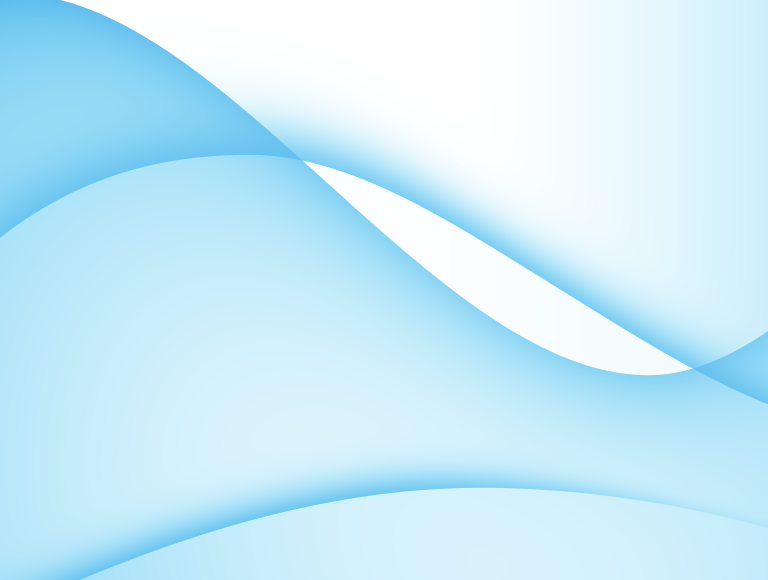
Write a Shadertoy shader that draws this background.

```glsl
// Cubic through two knots, each given as (x, height, slope)
float hermite(vec3 p, vec3 q, float x) {
    float span = q.x - p.x;
    float t = (x - p.x) / span;
    float s = t * t * (3.0 - 2.0 * t);
    float bend = t * (1.0 - t) * ((1.0 - t) * p.z - t * q.z);
    return mix(p.y, q.y, s) + span * bend;
}

float sheetCurve(float x) {
    vec3 crossing = vec3(0.393, 0.724, -1.19), trough = vec3(0.844, 0.353, 0.0);
    if (x < crossing.x) return hermite(vec3(0.078, 1.0, -0.33), crossing, x);
    if (x < trough.x) return hermite(crossing, trough, x);
    return hermite(trough, vec3(1.0, 0.429, 0.9), x);
}

float ribbonCurve(float x) {
    vec3 crest = vec3(0.3255, 0.733, 0.0), slope = vec3(0.716, 0.512, -0.82);
    if (x < crest.x) return hermite(vec3(0.0, 0.59, 1.03), crest, x);
    if (x < slope.x) return hermite(crest, slope, x);
    return hermite(slope, vec3(1.0, 0.303, -0.53), x);
}

float hillCurve(float x) {
    vec3 crest = vec3(0.625, 0.159, 0.0);
    if (x < crest.x) return hermite(vec3(0.104, 0.0, 0.556), crest, x);
    return hermite(crest, vec3(1.0, 0.09, -0.357), x);
}

// Signed distance in canvas heights, positive above the curve
float edgeDistance(float offset) {
    float gradient = length(vec2(dFdx(offset), dFdy(offset)));
    return offset / (gradient * iResolution.y);
}

float coverAbove(float d) {
    return clamp(d * iResolution.y + 0.5, 0.0, 1.0);
}

float softGlow(float d, float width) {
    return exp(-pow(max(d, 0.0) / width, 1.3));
}

void mainImage(out vec4 fragColor, in vec2 fragCoord) {
    vec2 uv = fragCoord / iResolution.xy;
    float sheet = edgeDistance(uv.y - sheetCurve(uv.x));
    float ribbon = edgeDistance(uv.y - ribbonCurve(uv.x));
    float hill = edgeDistance(uv.y - hillCurve(uv.x));
    float aboveRibbon = coverAbove(ribbon);
    float aboveHill = coverAbove(hill);

    // Pale backdrop, tinted towards the right
    float sky = 0.22 * pow(max(uv.x - 0.6, 0.0) / 0.4, 1.6);
    float ink = mix(0.01 + 0.04 * smoothstep(0.5, 0.95, uv.x), sky, aboveRibbon);

    // Blue sheet, darkest beneath its upper edge
    vec2 fromCentre = uv - vec2(0.58, 0.22);
    float depth = max(-sheet, 0.0);
    float body = 0.09 + dot(vec2(0.7, 0.4), fromCentre * fromCentre);
    body += 0.26 * exp(-depth / 0.05) + 0.24 * exp(-depth / 0.18);
    ink = mix(body, ink, coverAbove(sheet));

    // Glow resting on the ribbon
    float ribbonGlow = softGlow(ribbon, mix(0.065, 0.038, smoothstep(0.1, 0.7, uv.x)));
    ink = mix(ink, 1.1, 0.65 * ribbonGlow * aboveRibbon);

    // Lower hill and its glow, thinning out to the right
    float fade = 1.0 - smoothstep(0.45, 1.0, uv.x);
    float hillGlow = softGlow(hill, mix(0.012, 0.033, fade));
    ink = mix(ink, 1.1, mix(0.12, 0.72, fade) * hillGlow * aboveHill);
    ink += 0.2 * (1.0 - uv.x) * (1.0 - uv.x) * (1.0 - aboveHill);

    // Ink absorbs red most and blue least
    fragColor = vec4(exp(-ink * vec3(1.0, 0.3, 0.07)), 1.0);
}
```
